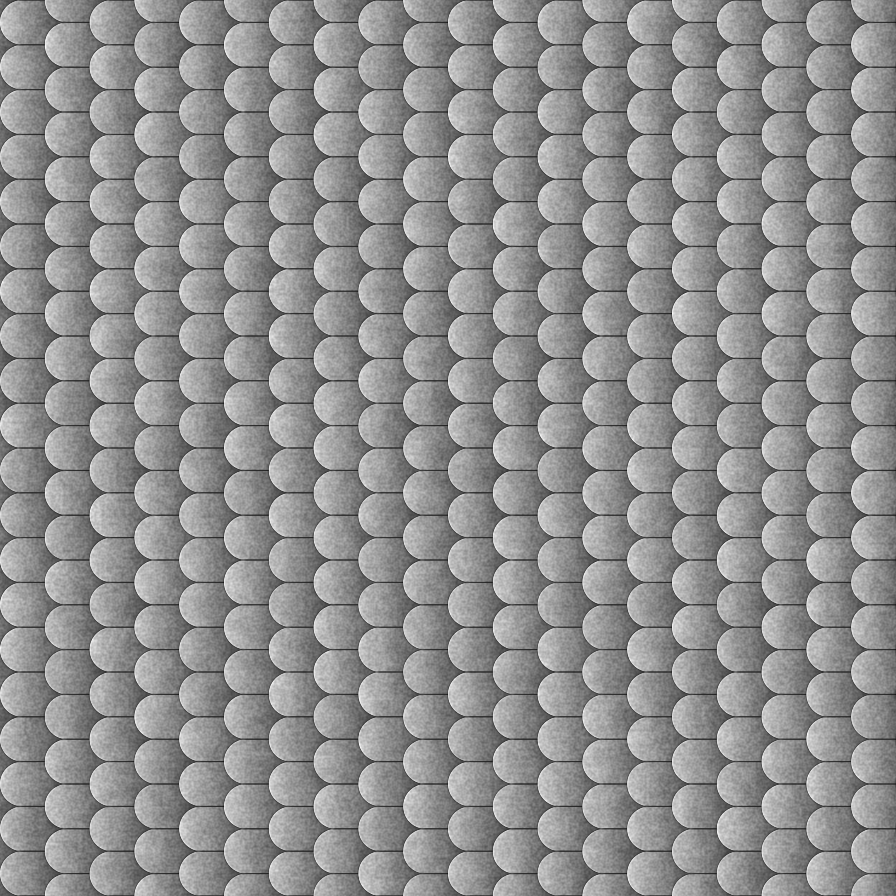
Give the GLSL for this pattern, as a WebGL 1 fragment shader.

```glsl
precision highp float;
// Overlapping grey scales: 20 columns of round-ended tiles, each column half
// a tile lower than the last and lying over its right-hand edge. Tiles are
// layered back to front with a distance function, then grained with noise.

uniform vec2 u_resolution;

const float REPEATS = 20.0;      // tiles across and down
const float SEAM_HALF = 0.016;   // widths are in tile units
const float RIM_WIDTH = 0.045;
const float SHADOW_WIDTH = 0.10;

float hash(vec2 p) {
  return fract(sin(dot(p, vec2(127.1, 311.7))) * 4375.85);
}

// Unit gradient of a lattice point, wrapped to the period
vec2 latticeGradient(vec2 cell, float period) {
  float angle = 6.2832 * hash(mod(cell, period) + 0.37);
  return vec2(cos(angle), sin(angle));
}

// Gradient noise that repeats after a whole number of cells
float gradientNoise(vec2 uv, float period) {
  vec2 p = uv * period;
  vec2 i = floor(p);
  vec2 f = p - i;
  vec2 w = f * f * f * (f * (f * 6.0 - 15.0) + 10.0);
  vec2 e = vec2(1.0, 0.0);
  float a = dot(latticeGradient(i, period), f);
  float b = dot(latticeGradient(i + e.xy, period), f - e.xy);
  float c = dot(latticeGradient(i + e.yx, period), f - e.yx);
  float d = dot(latticeGradient(i + e.xx, period), f - e.xx);
  return mix(mix(a, b, w.x), mix(c, d, w.x), w.y);
}

// Fine speckle over faint cloudy wear
float stoneGrain(vec2 uv) {
  return 0.065 * gradientNoise(uv, 48.0)
       + 0.050 * gradientNoise(uv, 110.0)
       + 0.090 * gradientNoise(uv, 230.0)
       + 0.100 * gradientNoise(uv, 370.0);
}

// Depth inside a tile: round on the left, straight-sided to the right
float tileDepth(vec2 p) {
  return 0.5 - length(vec2(min(p.x - 0.5, 0.0), p.y));
}

// Tile brightness: falling gradient, light rim on the arc, dark straight seam
float tileShade(vec2 p, float depth, float tone, float pixel) {
  float straight = smoothstep(0.32, 0.52, p.x);
  float shade = 0.785 - 0.35 * p.x + 0.06 * (tone - 0.5);
  float rim = 1.0 - smoothstep(0.0, RIM_WIDTH, depth);
  float seam = 1.0 - smoothstep(SEAM_HALF - 0.5 * pixel, SEAM_HALF + 0.5 * pixel, depth);
  shade += 0.11 * rim * (1.0 - straight);
  return mix(shade, 0.17, seam * straight * 0.9);
}

void main() {
  vec2 uv = gl_FragCoord.xy / u_resolution;
  vec2 grid = uv * REPEATS;
  float pixel = REPEATS / min(u_resolution.x, u_resolution.y);
  float shade = 0.3;

  // Paint the three columns that can reach this point, back to front
  for (int k = -1; k <= 1; k++) {
    float column = floor(grid.x) + float(k);
    float y = grid.y + 0.5 * mod(column, 2.0);
    vec2 p = vec2(grid.x - column, fract(y) - 0.5);
    float tone = hash(mod(vec2(column, floor(y)), REPEATS) + 0.5);
    float depth = tileDepth(p);

    // Soft shadow and thin contact line cast on the column below
    float shadow = smoothstep(-SHADOW_WIDTH, 0.0, depth);
    float contact = smoothstep(-0.035, -0.005, depth);
    shade *= 1.0 - 0.10 * shadow * shadow - 0.22 * contact;

    float cover = smoothstep(-0.5 * pixel, 0.5 * pixel, depth);
    shade = mix(shade, tileShade(p, depth, tone, pixel), cover);
  }

  shade += stoneGrain(uv) * smoothstep(0.1, 0.5, shade);
  gl_FragColor = vec4(vec3(clamp(shade, 0.0, 1.0)), 1.0);
}
```
